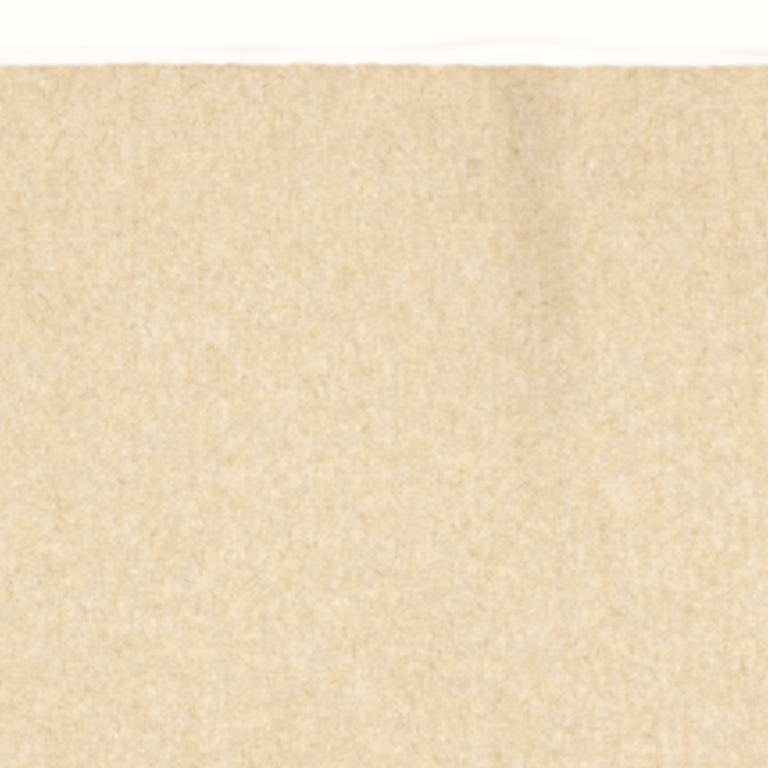
Reproduce this texture procedurally as a Shadertoy shader.

```glsl
// Aged cream paper below a thin, bright margin with a faint torn lip.
// Layers of value noise make a fine, fibrous grain; jittered cells scatter
// clustered strokes and specks, and a soft grey-brown crease leaves the top.

float hash(vec2 p) {
    return fract(sin(dot(p, vec2(127.1, 311.7))) * 43758.5453);
}

float noise(vec2 p) {
    vec2 i = floor(p), f = fract(p);
    f = f * f * (3.0 - 2.0 * f);
    return mix(mix(hash(i), hash(i + vec2(1, 0)), f.x),
               mix(hash(i + vec2(0, 1)), hash(i + vec2(1, 1)), f.x), f.y);
}

float fbm(vec2 p) {
    float sum = 0.0, amplitude = 0.5;
    for (int i = 0; i < 4; i++) {
        sum += amplitude * noise(p);
        p = mat2(1.6, 1.2, -1.2, 1.6) * p + 7.3;
        amplitude *= 0.5;
    }
    return sum / 0.9375;
}

// Short soft strokes, one per chosen cell, at random angles.
float strokes(vec2 uv, float cells, float density, vec2 size, float seed) {
    vec2 p = uv * cells, home = floor(p);
    float ink = 0.0;
    for (int y = -1; y <= 1; y++)
    for (int x = -1; x <= 1; x++) {
        vec2 cell = home + vec2(x, y), key = cell + seed;
        vec2 center = cell + 0.15 + 0.7 * vec2(hash(key + 3.1), hash(key + 8.7));
        float angle = 6.2832 * hash(key + 15.2);
        vec2 axis = vec2(cos(angle), sin(angle)), d = (p - center) / cells;
        vec2 q = vec2(dot(d, axis), dot(d, vec2(-axis.y, axis.x))) / size;
        float strength = 0.3 + 0.7 * hash(key + 21.4);
        ink = max(ink, step(hash(key), density) * strength * exp(-dot(q, q)));
    }
    return ink;
}

void mainImage(out vec4 fragColor, in vec2 fragCoord) {
    vec2 uv = fragCoord / iResolution.xy;
    float pixel = 1.0 / iResolution.y;

    // Paper body: broad shading, then upright and level grain.
    float cloud = fbm(uv * 5.0) - 0.5;
    float grain = noise(uv * vec2(95, 70) + 11.0) - 0.5;
    float upright = noise(uv * vec2(180, 75) + 31.0) - 0.5;
    float level = noise(uv * vec2(75, 180) + 53.0) - 0.5;
    float fine = noise(uv * 215.0 + 5.0) - 0.5;
    float warm = fbm(uv * vec2(65, 50) + 67.0) - 0.5;
    vec3 paper = vec3(0.932, 0.853, 0.727);
    paper += vec3(0.020, 0.025, 0.028) * cloud;
    paper += vec3(0.018, 0.022, 0.026) * grain;
    paper += vec3(0.032, 0.036, 0.040) * upright;
    paper += vec3(0.026, 0.030, 0.034) * level + 0.042 * fine;
    paper -= vec3(0.005, 0.024, 0.080) * warm;

    // Sparse tan blots: only the peaks of a finer noise show.
    float blot = smoothstep(0.62, 0.85, fbm(uv * vec2(80, 62) + 97.0));
    paper -= vec3(0.028, 0.042, 0.062) * blot;

    // Darker towards the top, and down a broad, uneven crease.
    float top = smoothstep(0.35, 0.92, uv.y);
    paper -= vec3(0.014, 0.018, 0.022) * top;
    float bend = uv.x - 0.688 - 0.06 * (0.92 - uv.y) - 0.02 * (noise(vec2(uv.y * 9.0, 2.0)) - 0.5);
    float width = mix(0.065, 0.034, top);
    float crease = exp(-bend * bend / (width * width)) * smoothstep(0.1, 0.95, uv.y);
    paper -= vec3(0.054, 0.056, 0.058) * crease * (0.4 + 1.1 * fbm(uv * vec2(40, 22)));

    // Clustered tan strokes, dark specks near top and crease, pale flecks.
    float cluster = smoothstep(0.35, 0.75, noise(uv * 14.0 + 3.0));
    float tanStroke = strokes(uv, 42.0, 0.35, vec2(0.0070, 0.0023), 40.0) * cluster;
    float speck = strokes(uv, 44.0, 0.14, vec2(0.0046, 0.0030), 90.0);
    float fleck = strokes(uv, 36.0, 0.16, vec2(0.0045, 0.0024), 150.0);
    paper -= vec3(0.050, 0.064, 0.084) * tanStroke;
    paper -= vec3(0.15, 0.16, 0.17) * speck * (0.15 + 0.25 * top * cluster + 0.7 * crease);
    paper += vec3(0.035, 0.055, 0.085) * fleck;

    // Nearly straight top edge with a browned, speckled rim.
    float edge = 0.915 + 0.003 * (noise(vec2(uv.x * 5.0, 4.0)) - 0.5)
                       + 0.003 * (noise(vec2(uv.x * 70.0, 9.0)) - 0.5);
    float rim = exp(-abs(edge - uv.y) / 0.006);
    paper -= vec3(0.09, 0.10, 0.10) * rim * noise(vec2(uv.x * 60.0, 17.0));

    // White margin: a soft broken lip line swells above the crease,
    // and an off-white haze hugs the paper.
    float swell = exp(-pow((uv.x - 0.67) / 0.10, 2.0));
    float lip = 0.934 + 0.012 * swell + 0.006 * (noise(vec2(uv.x * 6.0, 23.0)) - 0.5);
    float lipOffset = (uv.y - lip) / 0.007;
    float lipLine = exp(-lipOffset * lipOffset) * (0.2 + 0.8 * noise(vec2(uv.x * 9.0, 41.0)));
    float haze = exp(-max(uv.y - edge, 0.0) / 0.007) * (0.4 + noise(vec2(uv.x * 25.0, 61.0)));
    vec3 margin = vec3(1.0, 0.999, 0.993);
    margin -= vec3(0.026, 0.038, 0.052) * (0.9 * lipLine + haze);

    float blur = max(0.005, pixel);
    vec3 color = mix(paper, margin, smoothstep(edge - blur, edge + blur, uv.y));
    fragColor = vec4(clamp(color, 0.0, 1.0), 1.0);
}
```
